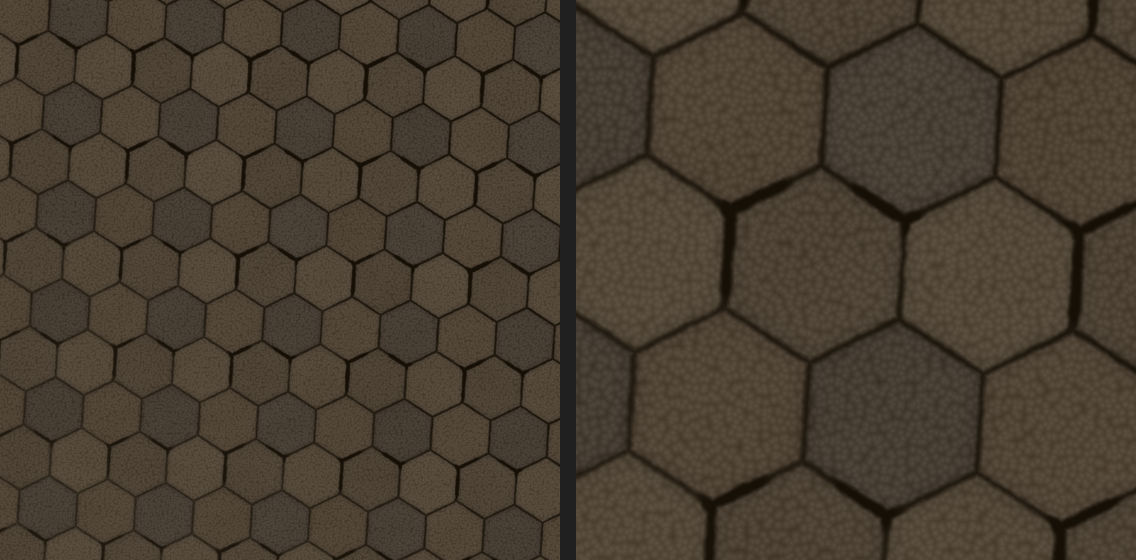
Left: the whole. Right: its middle third, enlarged.
A WebGL 2 fragment shader for this pattern:

```glsl
#version 300 es
precision highp float;
// Tilted hexagonal roof shingles with granular faces and worn, uneven dark joints.

uniform vec2 u_resolution;
out vec4 fragColor;

// Layout, in canvas units
const vec2 ANCHOR = vec2(0.533, 0.594);   // centre of one grey tile
const float TILT = 0.0625;
const float TILE_WIDTH = 0.1040;
const float TILE_SQUASH = 0.978;

// Joints, in tile widths
const float JOINT_HALF = 0.017;
const float SHADOW_EXTRA = 0.019;
const float JOINT_SOFT = 0.020;
const float ROUND_RADIUS = 0.553;
const float WOBBLE = 0.007;

// Surface
const float GRAIN_CELLS = 230.0;
const float GRAIN_AMOUNT = 0.085;
const float TILE_VARIATION = 0.012;
const vec3 GREY_FACE = vec3(0.272, 0.238, 0.198);
const vec3 BROWN_FACE = vec3(0.312, 0.264, 0.207);
const vec3 MEDIUM_FACE = vec3(0.298, 0.256, 0.202);
const vec3 PALE_FACE = vec3(0.323, 0.279, 0.219);
const vec3 JOINT_COLOR = vec3(0.085, 0.060, 0.025);

const vec2 HEX_STEP = vec2(1.0, 1.7320508);
const vec2 REPEAT = vec2(2.0, 1.7320508);

vec2 hash2(vec2 p) {
    vec3 h = fract(vec3(p.xyx) * vec3(0.1031, 0.1030, 0.0973));
    h += dot(h, h.yzx + 33.33);
    return fract((h.xx + h.yz) * h.zy);
}

// Distance to the nearest scattered point
float cellular(vec2 p) {
    vec2 cell = floor(p);
    float nearest = 2.0;
    for (int y = -1; y <= 1; y++) {
        for (int x = -1; x <= 1; x++) {
            vec2 neighbour = cell + vec2(x, y);
            nearest = min(nearest, distance(p, neighbour + hash2(neighbour)));
        }
    }
    return nearest;
}

float layeredSines(vec2 p) {
    float sum = 0.0, gain = 0.5;
    for (int i = 0; i < 4; i++) {
        sum += gain * sin(p.x + 1.7 * sin(p.y)) * cos(p.y - 0.6 * p.x);
        p = mat2(1.5, 1.2, -1.2, 1.5) * p + 2.3;
        gain *= 0.6;
    }
    return sum;
}

float segment(vec2 p, vec2 a, vec2 b) {
    vec2 ab = b - a;
    return length(p - a - ab * clamp(dot(p - a, ab) / dot(ab, ab), 0.0, 1.0));
}

// Segment distance repeated over the two-column, two-row block
float repeatedSegment(vec2 p, vec2 a, vec2 b) {
    vec2 mid = 0.5 * (a + b);
    vec2 local = mod(p - mid + 0.5 * REPEAT, REPEAT) - 0.5 * REPEAT;
    return segment(local, a - mid, b - mid);
}

void main() {
    vec2 uv = gl_FragCoord.xy / u_resolution.y;

    // Tilted tile space with ragged joints
    vec2 d = uv - ANCHOR;
    float c = cos(TILT), s = sin(TILT);
    vec2 q = vec2(c * d.x - s * d.y, s * d.x + c * d.y);
    q /= TILE_WIDTH * vec2(1.0, TILE_SQUASH);
    q += WOBBLE * vec2(layeredSines(q * 17.0), layeredSines(q.yx * 19.0 + 4.0));

    // Nearest hexagon centre from two interleaved grids
    vec2 evenCentre = round(q / HEX_STEP) * HEX_STEP;
    vec2 oddCentre = (floor(q / HEX_STEP) + 0.5) * HEX_STEP;
    bool oddRow = distance(q, oddCentre) < distance(q, evenCentre);
    vec2 centre = oddRow ? oddCentre : evenCentre;
    vec2 local = q - centre;
    bool firstColumn = mod(floor(centre.x + 0.25), 2.0) < 0.5;

    // Joint distance; pale tiles have rounded right corners
    vec2 a = abs(local);
    float edge = 0.5 - max(a.x, dot(a, vec2(0.5, 0.8660254)));
    if (oddRow && firstColumn && local.x > 0.2) {
        edge = min(edge, ROUND_RADIUS - length(local));
    }

    // Heavier shadow where tabs overlap
    float overlap = repeatedSegment(q, vec2(1.0, -0.577), vec2(1.0, -1.02));
    overlap = min(overlap, repeatedSegment(q, vec2(1.0, -0.577), vec2(1.24, -0.44)));
    overlap = min(overlap, repeatedSegment(q, vec2(-0.24, -0.44), vec2(0.0, -0.577)));
    float shadow = 1.0 - smoothstep(0.02, 0.14, overlap);

    // Joints fade towards the lower left
    float depth = mix(0.55, 1.0, smoothstep(0.1, 1.1, 0.75 * uv.x + 0.6 * uv.y));
    float halfWidth = JOINT_HALF + SHADOW_EXTRA * shadow * depth;
    halfWidth *= 1.0 + 0.3 * layeredSines(q * 5.0);
    float soft = max(JOINT_SOFT, 1.0 / (u_resolution.y * TILE_WIDTH));
    float joint = 1.0 - smoothstep(halfWidth - soft, halfWidth + soft, edge);
    joint *= min(1.0, depth + 0.25 * shadow);

    // Granular face colour
    vec3 face = oddRow ? (firstColumn ? PALE_FACE : MEDIUM_FACE)
                       : (firstColumn ? GREY_FACE : BROWN_FACE);
    face += TILE_VARIATION * (hash2(round(centre * 2.0) + 40.0).x - 0.5);
    face += 0.010 * layeredSines(q * 3.0 + 1.0);
    face += GRAIN_AMOUNT * (0.46 - cellular(uv * GRAIN_CELLS));
    face *= mix(0.91, 1.0, smoothstep(0.0, 0.12, edge));

    fragColor = vec4(mix(face, JOINT_COLOR, joint), 1.0);
}
```
